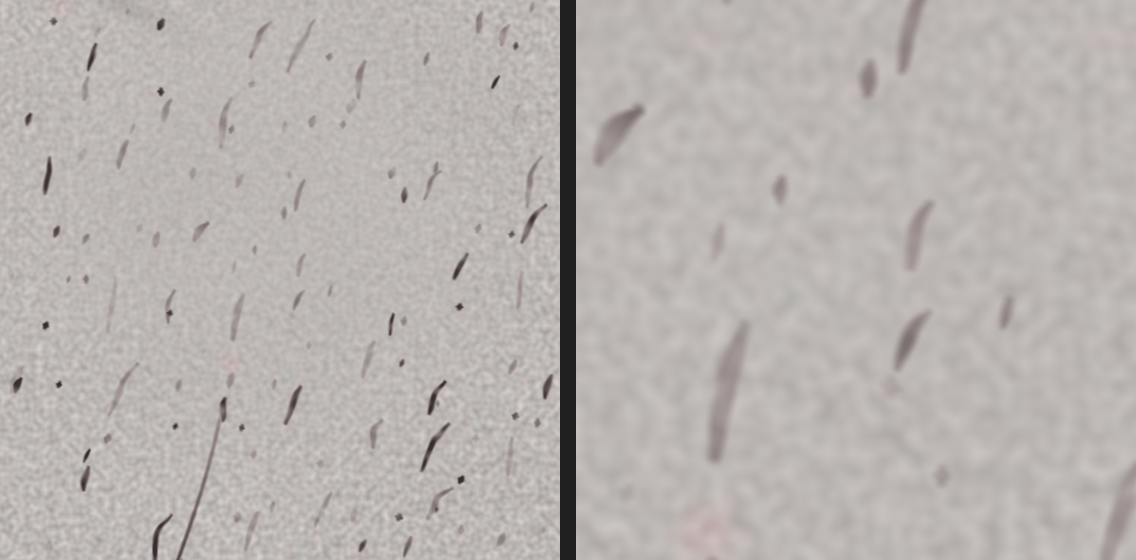
Left, the full canvas; right, a detail of the centre.
Give the GLSL for this texture, as a Shadertoy shader.

```glsl
// Pale grey stone-like paper with soft grain, flecked by small leaning strokes.
// Strokes are scattered on jittered grids, each a tapered hooked distance shape;
// gradient noise gives the grain, the mottling and the uneven ink.

#define PAPER vec3(0.740, 0.720, 0.709)
#define INK vec3(0.21, 0.18, 0.19)
#define BLUSH vec3(0.035, -0.012, -0.008)
#define GRAIN_SCALE 92.0
#define GRAIN_SMOOTH 0.065
#define GRAIN_ROUGH 0.145
#define LONG_CELLS 8.0
#define SHORT_CELLS 15.0
#define LEAN 0.26
#define SOFTNESS 0.0036

vec2 hash2(vec2 p) {
    vec3 h = fract(p.xyx * vec3(0.1031, 0.1030, 0.0973));
    h += dot(h, h.yzx + 33.33);
    return fract((h.xx + h.yz) * h.zy);
}

float cornerSlope(vec2 corner, vec2 offset) {
    return dot(hash2(corner + 71.0) * 2.0 - 1.0, offset);
}

float gradientNoise(vec2 p) {
    vec2 i = floor(p), f = fract(p), e = vec2(1.0, 0.0);
    vec2 u = f * f * f * (f * (f * 6.0 - 15.0) + 10.0);
    float low = mix(cornerSlope(i, f), cornerSlope(i + e.xy, f - e.xy), u.x);
    float high = mix(cornerSlope(i + e.yx, f - e.yx), cornerSlope(i + e.xx, f - e.xx), u.x);
    return mix(low, high, u.y);
}

// Distance to a segment in x, position along it in y
vec2 segment(vec2 p, vec2 a, vec2 b) {
    vec2 ab = b - a;
    float t = clamp(dot(p - a, ab) / dot(ab, ab), 0.0, 1.0);
    return vec2(length(p - a - ab * t), t);
}

// Upright tapered stroke whose upper end hooks sideways
float strokeMask(vec2 q, float halfLength, float halfWidth, float hook) {
    float t = clamp(q.y / halfLength, -1.0, 1.0);
    float rise = max(t, 0.0);
    q.x -= hook * halfLength * rise * rise;
    float overshoot = max(abs(q.y) - halfLength, 0.0);
    float d = length(vec2(q.x, overshoot)) - halfWidth * (1.0 - 0.45 * t * t);
    return 1.0 - smoothstep(-SOFTNESS, SOFTNESS, d);
}

// Darkest ink of a scattered layer; dark strokes gather away from the upper middle
float strokeLayer(vec2 p, float cells, float density, vec2 lengths, float maxHook, float seed) {
    float ink = 0.0;
    vec2 home = floor(p * cells);
    for (int y = -1; y <= 1; y++)
    for (int x = -1; x <= 1; x++) {
        vec2 id = home + vec2(x, y);
        vec2 place = hash2(id + seed);
        vec2 shape = hash2(id + seed + 13.7);
        vec2 tone = hash2(id + seed + 29.3);
        vec2 pick = hash2(id + seed + 47.9);
        if (pick.x > density) continue;

        vec2 center = (id + 0.12 + 0.76 * place) / cells;
        float angle = LEAN + (pick.y - 0.5) * 0.42;
        float c = cos(angle), s = sin(angle);
        vec2 q = p - center;
        q = vec2(c * q.x - s * q.y, s * q.x + c * q.y);
        q.x += 0.005 * gradientNoise(p * 34.0 + seed);

        float halfLength = mix(lengths.x, lengths.y, shape.x * shape.x);
        float halfWidth = mix(0.0034, 0.0066, shape.y);
        float darkChance = 0.5 * smoothstep(0.12, 0.55, distance(center, vec2(0.48, 0.70)));
        float strength = tone.x < darkChance ? mix(0.72, 1.05, tone.y) : mix(0.15, 0.46, tone.y);
        float patchy = clamp(0.95 + 1.1 * gradientNoise(p * 42.0 + seed), 0.4, 1.2);
        float hook = maxHook * (tone.y * 1.2 - 0.2);
        ink = max(ink, strength * patchy * strokeMask(q, halfLength, halfWidth, hook));
    }
    return ink;
}

void mainImage(out vec4 fragColor, in vec2 fragCoord) {
    vec2 p = fragCoord / iResolution.y;

    // Paper: fine grain, rougher towards the lower corners, with faint mottling
    float roughness = smoothstep(0.15, 0.75, distance(p, vec2(0.48, 0.68)));
    float grain = gradientNoise(p * GRAIN_SCALE) + 0.55 * gradientNoise(p * GRAIN_SCALE * 0.53 + 19.0);
    float mottle = gradientNoise(p * 4.0 + 5.0);
    vec3 color = PAPER + grain * mix(GRAIN_SMOOTH, GRAIN_ROUGH, roughness) + 0.018 * mottle;
    color += BLUSH * 0.4 * gradientNoise(p * 38.0 + 8.0);

    // Broad dim smear at the top and two blush spots
    vec2 smear = segment(p, vec2(0.18, 1.02), vec2(0.38, 0.90));
    color -= 0.06 * (1.0 - smear.y) * (1.0 - smoothstep(0.0, 0.035, smear.x));
    float spots = min(distance(p, vec2(0.41, 0.35)), distance(p, vec2(0.11, 0.99)));
    color += BLUSH * (1.0 - smoothstep(0.0, 0.03, spots));

    // Long and short strokes
    float ink = strokeLayer(p, LONG_CELLS, 0.60, vec2(0.017, 0.052), 0.5, 3.0);
    ink = max(ink, strokeLayer(p, SHORT_CELLS, 0.30, vec2(0.003, 0.012), 0.2, 61.0));

    // One thin scratch rising from the lower edge
    vec2 bow = vec2(0.006 * sin(p.y * 11.0), 0.0);
    vec2 scratch = segment(p - bow, vec2(0.315, -0.01), vec2(0.402, 0.29));
    float scratchMask = 1.0 - smoothstep(0.0, 0.0065, scratch.x);
    ink = max(ink, scratchMask * mix(0.85, 0.25, scratch.y));

    // Ink with a slightly warm fringe
    ink = clamp(ink, 0.0, 1.0);
    color = mix(color, INK, ink) + BLUSH * 2.0 * ink * (1.0 - ink);
    fragColor = vec4(clamp(color, 0.0, 1.0), 1.0);
}
```
